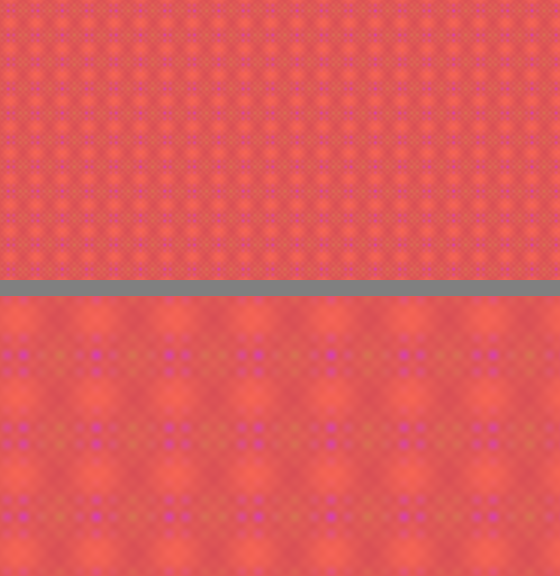
Top: the whole. Bottom: its middle third, enlarged.
Give the GLSL for this pattern, as a WebGL 1 fragment shader.

```glsl
precision highp float;

uniform vec2 u_resolution;

const float TAU = 6.2831853;
const vec2 CELLS_PER_HEIGHT = vec2(10.73, 10.76);
const float DOTS_PER_CELL = 13.0 / 3.0;
const vec2 GRID_OFFSET = vec2(2.345, 0.0);
const vec2 DOT_PHASE = vec2(0.0, 0.5);

const vec3 CORAL = vec3(0.88, 0.342, 0.337);
const vec3 ORANGE = vec3(0.98, 0.4, 0.325);
const vec3 CRIMSON = vec3(0.84, 0.295, 0.335);
const vec3 TAN = vec3(0.83, 0.47, 0.31);
const vec3 MAGENTA = vec3(0.85, 0.23, 0.69);

// Soft round spot: 1 at its centre, falling off smoothly
float glow(vec2 offset, float radius) {
  return exp(-dot(offset, offset) / (radius * radius));
}

// Lattice of soft dots with one dot per unit square
float dotLattice(vec2 p) {
  vec2 wave = 0.5 + 0.5 * cos(TAU * p);
  return pow(wave.x * wave.y, 1.15);
}

// Diamond weave, in the range -1 to 1
float weave(vec2 p) {
  vec2 wave = cos(TAU * p);
  return wave.x * wave.y;
}

// Broad warm glows between the dotted rows, with darker gaps
vec3 backgroundColor(vec2 folded) {
  vec3 color = CORAL;
  color = mix(color, CRIMSON, 0.75 * glow(folded - vec2(0.5, 0.5), 0.22));
  color = mix(color, CRIMSON, 0.45 * glow(folded - vec2(0.27, 0.2), 0.13));
  return mix(color, ORANGE, 0.8 * glow(folded - vec2(0.0, 0.5), 0.27));
}

vec3 patternColor(vec2 p) {
  vec2 folded = abs(p - floor(p + 0.5));
  vec3 color = backgroundColor(folded);

  // The dots drift against the cells, which varies each cluster
  vec2 dotPosition = p * DOTS_PER_CELL + DOT_PHASE;
  float dots = dotLattice(dotPosition);
  color += vec3(0.016, 0.018, 0.006) * weave(dotPosition) * (1.0 - folded.y);

  // Dots take their hue from the part of the cell they fall in
  float magentaMask = glow(folded, 0.21);
  float tanMask = glow(folded - vec2(0.5, 0.0), 0.25);
  float pinkMask = glow(folded - vec2(0.0, 0.22), 0.2);
  color = mix(color, TAN, tanMask * (0.14 + 0.66 * dots));
  color = mix(color, MAGENTA, 0.2 * pinkMask * dots);
  return mix(color, MAGENTA, magentaMask * (0.05 + 0.92 * dots));
}

void main() {
  vec2 centered = (gl_FragCoord.xy - 0.5 * u_resolution) / u_resolution.y;
  vec2 p = centered * CELLS_PER_HEIGHT + GRID_OFFSET;
  gl_FragColor = vec4(patternColor(p), 1.0);
}
```
